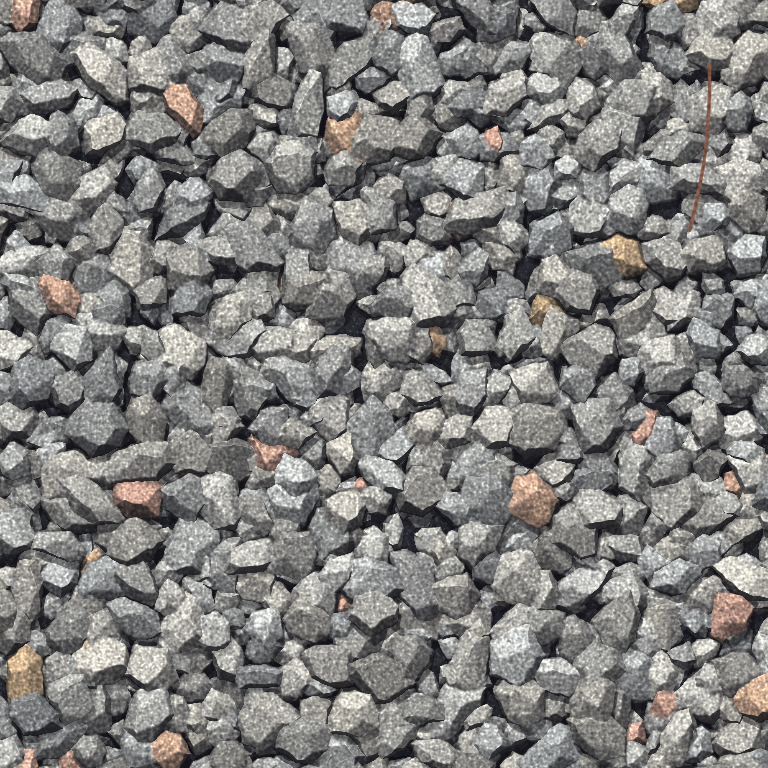
Give the GLSL for this texture, as a Shadertoy shader.

```glsl
// Crushed grey gravel: overlapping faceted stones with dark gaps and a dry twig

struct Surface { float height; vec3 normal; vec3 albedo; };

vec2 hash2(vec2 p) {
    vec3 q = fract(p.xyx * vec3(0.1031, 0.1030, 0.0973));
    q += dot(q, q.yzx + 33.33);
    return fract((q.xx + q.yz) * q.zy);
}

float cornerSlope(vec2 cell, vec2 offset) {
    return dot(hash2(cell) * 2.0 - 1.0, offset);
}

float gradientNoise(vec2 p) {
    vec2 i = floor(p), f = fract(p);
    vec2 u = f * f * f * (f * (f * 6.0 - 15.0) + 10.0);
    vec2 e = vec2(1.0, 0.0);
    return mix(mix(cornerSlope(i, f), cornerSlope(i + e, f - e), u.x),
               mix(cornerSlope(i + e.yx, f - e.yx), cornerSlope(i + 1.0, f - 1.0), u.x), u.y);
}

// Convex stone cut by random planes: xy is the slope, z the height above its outline
vec3 stoneFacets(vec2 p, vec2 seed) {
    vec2 slope = (hash2(seed + 3.7) - 0.5) * 0.9;
    float height = 0.42 + dot(slope, p);
    for (int i = 0; i < 7; i++) {
        vec2 r = hash2(seed + 11.3 * float(i + 1));
        float angle = (float(i) + 0.75 * r.x) * 6.2832 / 7.0;
        vec2 dir = vec2(cos(angle), sin(angle));
        float steep = mix(0.7, 3.0, r.y * r.y);
        float side = (0.72 + 0.32 * fract(r.x * 7.0 + r.y * 5.0) - dot(dir, p)) * steep;
        float w = clamp(0.5 + 0.5 * (height - side) / 0.06, 0.0, 1.0);
        height = mix(height, side, w) - 0.06 * w * (1.0 - w);
        slope = mix(slope, -dir * steep, w);
    }
    return vec3(slope, height);
}

vec3 stoneColour(vec2 seed) {
    vec2 r = hash2(seed + 91.0), t = hash2(seed + 57.0);
    vec3 grey = mix(0.66, 0.95, r.x) * mix(vec3(0.98, 1.0, 1.01), vec3(1.02, 1.0, 0.96), r.y);
    vec3 rusty = mix(vec3(0.98, 0.77, 0.70), vec3(0.96, 0.83, 0.64), t.y);
    return mix(grey, rusty, step(0.965, t.x));
}

// Two scattered layers; the higher stone covers the lower one
Surface gravel(vec2 uv) {
    Surface top = Surface(-0.6, vec3(0.0, 0.0, 1.0), vec3(0.16, 0.16, 0.18));
    for (int layer = 0; layer < 2; layer++) {
        float deep = float(1 - layer);
        vec2 p = uv * mix(19.0, 27.0, deep) + deep * 40.5;
        for (int k = 0; k < 9; k++) {
            vec2 cell = floor(p) + vec2(k % 3, k / 3) - 1.0;
            vec2 seed = cell + deep * 130.0;
            vec2 d = p - cell - 0.5 - (hash2(seed) - 0.5) * 0.7;
            if (dot(d, d) > 1.32) continue;
            vec2 r = hash2(seed + 23.0), s = hash2(seed + 71.0);
            float angle = r.x * 6.2832, size = mix(0.42, 0.74, r.y);
            float stretch = mix(1.0, 1.42, s.x * s.x);
            float c = cos(angle), n = sin(angle);
            mat2 shape = mat2(c / stretch, -n * stretch, n / stretch, c * stretch);
            vec3 f = stoneFacets(shape * d / size, seed);
            // Below its outline the stone drops off like a cliff
            float lift = f.z > 0.0 ? f.z : f.z * 12.0;
            float height = s.y * 0.8 - deep * 0.5 + size * lift;
            float cover = smoothstep(-0.06, 0.06, height - top.height);
            if (cover <= 0.0) continue;
            vec3 normal = normalize(vec3(-(f.xy * shape), 1.0));
            top.normal = mix(top.normal, normal, cover);
            top.albedo = mix(top.albedo, stoneColour(seed), cover);
            top.height = max(top.height, height);
        }
    }
    return top;
}

void mainImage(out vec4 fragColor, in vec2 fragCoord) {
    vec2 uv = fragCoord / iResolution.y;

    // Slightly ragged outlines
    vec2 p = uv + 0.003 * vec2(gradientNoise(uv * 75.0), gradientNoise(uv * 75.0 + 31.0));
    Surface s = gravel(p);

    // Taller neighbours darken the crevices, most of all towards the light
    float shade = 0.0;
    for (int i = 0; i < 3; i++) {
        float angle = 1.83 + float(i) * 2.094;
        vec2 tap = p + vec2(cos(angle), sin(angle)) * (i == 0 ? 0.011 : 0.007);
        shade += smoothstep(0.08, 0.6, gravel(tap).height - s.height) * (i == 0 ? 0.6 : 0.3);
    }

    // Rough mineral grain
    float coarse = gradientNoise(uv * 85.0 + 7.0);
    float fine = gradientNoise(uv * 190.0);
    float speck = gradientNoise(uv * 300.0 + 19.0);
    vec3 normal = normalize(s.normal + vec3(coarse, fine, 0.0) * 0.25);

    float light = max(dot(normal, normalize(vec3(-0.15, 0.55, 0.8))), 0.0);
    vec3 colour = s.albedo * (0.15 + 0.78 * light);
    colour *= 1.0 + 0.22 * coarse + 0.4 * fine + 0.45 * speck;
    colour += 0.12 * smoothstep(0.15, 0.5, speck + 0.4 * fine) * light;
    colour *= 1.0 - 0.85 * min(shade, 1.0);
    colour = mix(vec3(0.05, 0.05, 0.07), vec3(1.0, 1.0, 0.98), clamp(colour, 0.0, 1.0));

    // Thin bent twig
    float along = clamp((uv.y - 0.70) / 0.215, 0.0, 1.0);
    float bend = 0.898 + 0.026 * along + 0.008 * sin(along * 3.1416);
    float twig = length(uv - vec2(bend, 0.70 + 0.215 * along)) - 0.0022;
    vec3 bark = vec3(0.50, 0.33, 0.27) * (1.0 + 0.5 * fine);
    colour = mix(colour, bark, smoothstep(0.001, -0.001, twig));

    fragColor = vec4(colour, 1.0);
}
```
